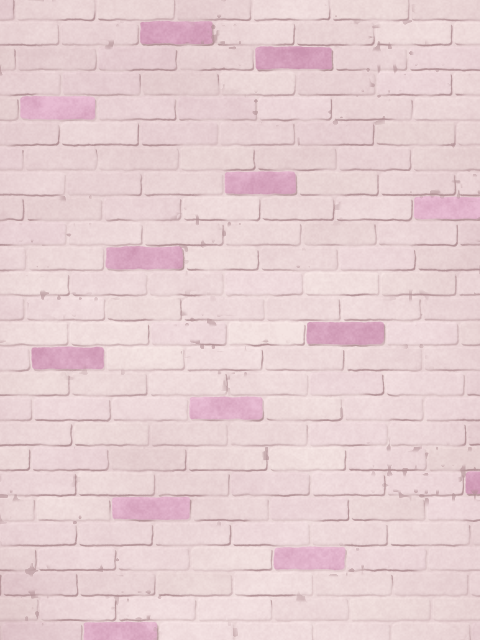
This texture is drawn by a WebGL 2 fragment shader. Its source:

```glsl
#version 300 es
precision highp float;
uniform vec2 u_resolution;
out vec4 outColor;

#define BRICK vec2(0.1224, 0.0391)
#define MORTAR 0.0042
#define CORNER 0.0050
#define WARP 0.0042
#define SOFTNESS 0.0013
#define LIGHT_OFFSET vec2(-0.0019, 0.0028)
#define PALE vec3(0.950, 0.882, 0.878)
#define DUSTY vec3(0.865, 0.765, 0.775)
#define SHADOW vec3(0.700, 0.575, 0.590)
#define PINK vec3(0.890, 0.710, 0.800)
#define DEEP_PINK vec3(0.790, 0.570, 0.680)

float hash(vec2 p) {
  vec3 q = fract(p.xyx * 0.1031);
  q += dot(q, q.yzx + 33.33);
  return fract((q.x + q.y) * q.z);
}

float noise(vec2 p) {
  vec2 i = floor(p), f = fract(p);
  f *= f * (3.0 - 2.0 * f);
  return mix(mix(hash(i), hash(i + vec2(1, 0)), f.x),
             mix(hash(i + vec2(0, 1)), hash(i + vec2(1, 1)), f.x), f.y);
}

float fbm(vec2 p) {
  float sum = 0.0, amp = 0.5;
  for (int i = 0; i < 4; i++) {
    sum += amp * noise(p);
    p = p * 2.1 + 17.3;
    amp *= 0.5;
  }
  return sum;
}

// Joint position wobble, in brick lengths
float jointShift(float column, float row) {
  return (hash(vec2(column + 31.0, row + 7.0)) - 0.5) * 0.07;
}

// Signed distance to the nearest worn brick; id is (column, row)
float brickDistance(vec2 p, out vec2 id) {
  p += WARP * (vec2(fbm(p * 65.0 + 9.0), fbm(p * 65.0 + 50.0)) - 0.47);
  float v = p.y / BRICK.y + 0.234;
  float row = floor(v);
  float bond = mix(1.02, 0.49, mod(row, 2.0)) - 0.0112 * row;
  float u = p.x / BRICK.x - bond;
  float column = floor(u);
  if (u < column + jointShift(column, row)) column -= 1.0;
  else if (u > column + 1.0 + jointShift(column + 1.0, row)) column += 1.0;
  id = vec2(column, row);

  float left = column + jointShift(column, row);
  float right = column + 1.0 + jointShift(column + 1.0, row);
  vec2 local = vec2(u - 0.5 * (left + right), v - row - 0.5) * BRICK;
  vec2 halfSize = 0.5 * (vec2(right - left, 1.0) * BRICK - MORTAR);
  vec2 q = abs(local) - halfSize + CORNER;
  return length(max(q, 0.0)) + min(max(q.x, q.y), 0.0) - CORNER;
}

float coverage(float d) {
  float w = max(SOFTNESS, 0.7 / u_resolution.y);
  return 1.0 - smoothstep(-w, w, d);
}

// One painted brick in each pair of courses, spread along the wall
float isPainted(vec2 id) {
  float pair = floor(id.y / 2.0);
  float row = 2.0 * pair + step(0.5, mod(pair, 3.0));
  float column = floor(mod(3.61 * pair + 0.2, 6.0));
  return float(id == vec2(column, row));
}

void main() {
  vec2 p = gl_FragCoord.xy / u_resolution.y;
  vec2 id, upperId;
  float d = brickDistance(p, id);
  float face = coverage(d);
  float upper = coverage(brickDistance(p + LIGHT_OFFSET, upperId));

  // Plaster tone: brick variation, mottling, grain and darker sides
  float mottle = fbm(p * 38.0) - 0.47;
  float grain = noise(p * 390.0) + noise(p * 190.0 + 5.0) - 1.0;
  float side = abs(gl_FragCoord.x / u_resolution.x - 0.52) * 2.0;
  float tone = 0.66 + 0.34 * (hash(id + 3.0) - 0.5) * face;
  tone += 0.35 * mottle + 0.20 * grain + 0.5 * (noise(p * 4.0) - 0.5);
  tone -= 0.30 * pow(side, 4.0) + 0.07 * (1.0 - face);
  vec3 color = mix(DUSTY, PALE, clamp(tone, -0.1, 1.1));
  color.gb += vec2(-0.012, 0.004) * (hash(id + 19.0) - 0.3) * face;

  // Painted bricks with patchy pigment
  float depth = hash(id + 61.0) * 0.75 + 1.1 * mottle - 0.25 * grain;
  vec3 paint = mix(PINK, DEEP_PINK, clamp(depth, -0.2, 1.0));
  color = mix(color, paint, isPainted(id) * face * 0.95);

  // Relief: broken shadow below and right, soft light above and left
  float strength = 0.22 + 0.75 * smoothstep(0.25, 0.8, noise(p * 27.0 + 80.0));
  color = mix(color, SHADOW, clamp(upper - face, 0.0, 1.0) * strength);
  color += 0.030 * clamp(face - upper, 0.0, 1.0);
  color -= 0.022 * face * smoothstep(-0.004, 0.0, d);

  // Rare chips near the edges
  float chip = smoothstep(0.73, 0.82, noise(p * 120.0 + 23.0));
  chip *= smoothstep(0.62, 0.82, noise(p * 17.0 + 44.0)) * smoothstep(-0.009, -0.002, d);
  color = mix(color, SHADOW, 0.6 * chip);

  outColor = vec4(clamp(color, 0.0, 1.0), 1.0);
}
```
